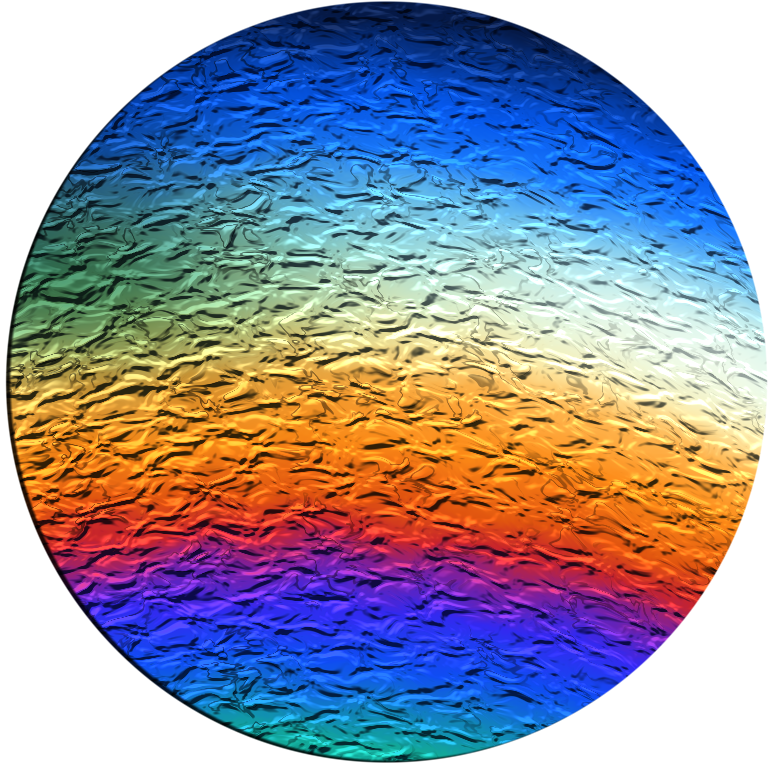
Give the GLSL for this texture, as a Shadertoy shader.

```glsl
// Round disc of crinkled iridescent foil with arched rainbow bands, on white.

const vec2  DISC_CENTER   = vec2(0.506, 0.500); // in units of canvas height
const float DISC_RADIUS   = 0.498;
const float ARCH_PEAK     = 0.35;   // x where the bands stand highest
const float ARCH_BEND     = 0.32;
const vec2  WRINKLE_FREQ  = vec2(29.0, 58.0);
const vec2  LIGHT_STEP    = vec2(-0.0016, 0.0036);
const float RELIEF_GAIN   = 3.4;
const float BAND_SCATTER  = 0.024;  // how far wrinkles displace the hues
const float CREASE_DARK   = 0.80;
const float GLINT_BRIGHT  = 0.32;
const vec3  SHADE_TINT    = vec3(0.34, 0.56, 0.40);

const int BANDS = 15;
const float STOPS[BANDS] = float[](
    0.01, 0.12, 0.19, 0.25, 0.31, 0.385, 0.44, 0.49,
    0.57, 0.645, 0.69, 0.735, 0.79, 0.86, 0.97);
const vec3 COLORS[BANDS] = vec3[](
    vec3(0.02, 0.10, 0.28), vec3(0.02, 0.34, 0.92), vec3(0.10, 0.48, 1.00),
    vec3(0.38, 0.74, 0.95), vec3(0.62, 0.89, 0.91), vec3(0.88, 0.95, 0.78),
    vec3(1.00, 0.90, 0.58), vec3(1.00, 0.69, 0.27), vec3(0.99, 0.54, 0.09),
    vec3(0.88, 0.33, 0.06), vec3(0.78, 0.14, 0.17), vec3(0.50, 0.12, 0.60),
    vec3(0.20, 0.16, 0.94), vec3(0.06, 0.30, 0.95), vec3(0.07, 0.66, 0.60));

vec2 hashGradient(vec2 cell) {
    vec3 q = fract(vec3(cell.xyx) * vec3(0.1031, 0.1030, 0.0973));
    q += dot(q, q.yzx + 33.33);
    float angle = 6.2832 * fract((q.x + q.y) * q.z);
    return vec2(cos(angle), sin(angle));
}

float gradientNoise(vec2 p) {
    vec2 i = floor(p), f = fract(p);
    vec2 u = f * f * f * (f * (f * 6.0 - 15.0) + 10.0);
    float a = dot(hashGradient(i), f);
    float b = dot(hashGradient(i + vec2(1, 0)), f - vec2(1, 0));
    float c = dot(hashGradient(i + vec2(0, 1)), f - vec2(0, 1));
    float d = dot(hashGradient(i + vec2(1, 1)), f - vec2(1, 1));
    return mix(mix(a, b, u.x), mix(c, d, u.x), u.y);
}

// Wrinkled height of the foil: warped, stretched noise in three octaves
float foilHeight(vec2 p) {
    vec2 q = p * WRINKLE_FREQ;
    q += 0.9 * vec2(gradientNoise(q * 0.6 + 7.3), gradientNoise(q * 0.6 + 41.7));
    float height = 0.0, amplitude = 0.7;
    for (int i = 0; i < 3; i++) {
        height += amplitude * gradientNoise(q);
        q = mat2(1.8, 0.5, -0.5, 1.8) * q + 19.1;
        amplitude *= 0.5;
    }
    return height;
}

vec3 bandColor(float depth) {
    vec3 color = COLORS[0];
    for (int i = 1; i < BANDS; i++) {
        float t = (depth - STOPS[i - 1]) / (STOPS[i] - STOPS[i - 1]);
        color = mix(color, COLORS[i], clamp(t, 0.0, 1.0));
    }
    return color;
}

// Soft elliptical spot
float spot(vec2 p, vec2 center, vec2 radii) {
    vec2 q = (p - center) / radii;
    return exp(-dot(q, q));
}

void mainImage(out vec4 fragColor, in vec2 fragCoord) {
    vec2 uv = fragCoord / iResolution.y;
    float pixel = 1.0 / iResolution.y;

    // Foil coordinates follow the arch of the bands, measured from the top
    float bend = uv.x - ARCH_PEAK;
    float depth = 1.0 - uv.y - ARCH_BEND * bend * bend;
    vec2 foil = vec2(uv.x, -depth);

    // Relief: slope towards the light, plus thin curled creases
    float height = foilHeight(foil);
    float slope = RELIEF_GAIN * (foilHeight(foil + LIGHT_STEP) - height);
    float broad = gradientNoise(foil * vec2(9.0, 14.0) + 3.7);
    float curl = 1.0 - smoothstep(0.015, 0.065, abs(height - 0.08));
    curl *= smoothstep(-0.15, 0.3, broad);
    float rough = mix(1.25, 0.78, smoothstep(0.05, 0.85, uv.x));
    float crease = smoothstep(0.18, 0.85, slope * rough);
    float glint = smoothstep(0.12, 0.9, -slope * rough);

    // Iridescent bands, with a pale gleam right and a green shade left
    float hueDepth = depth + BAND_SCATTER * (slope * 0.6 + broad) * rough;
    vec3 color = bandColor(hueDepth);
    float gleam = spot(vec2(uv.x, depth), vec2(0.94, 0.355), vec2(0.34, 0.085));
    color = mix(color, vec3(0.97, 1.0, 0.96), 0.75 * gleam);
    float shade = spot(uv, vec2(0.07, 0.63), vec2(0.32, 0.13));
    color *= mix(vec3(1.0), SHADE_TINT, shade);
    color *= 1.0 - 0.35 * spot(uv, vec2(0.08, 0.80), vec2(0.24, 0.20));

    // Light and shadow of the wrinkles
    color += GLINT_BRIGHT * glint * (0.25 + color);
    float calm = 1.0 - 0.55 * gleam;
    color *= 1.0 - CREASE_DARK * crease * calm * vec3(1.0, 0.94, 0.86);
    color *= 1.0 - 0.42 * curl * rough * calm;

    // Dark lip at the lower left, then the smooth cut of the disc
    vec2 offset = uv - DISC_CENTER;
    float lip = length(offset - vec2(0.006, 0.003)) - DISC_RADIUS;
    color *= 1.0 - 0.85 * smoothstep(-0.002, 0.003, lip);
    float outside = smoothstep(-pixel, pixel, length(offset) - DISC_RADIUS);
    fragColor = vec4(mix(clamp(color, 0.0, 1.0), vec3(1.0), outside), 1.0);
}
```
